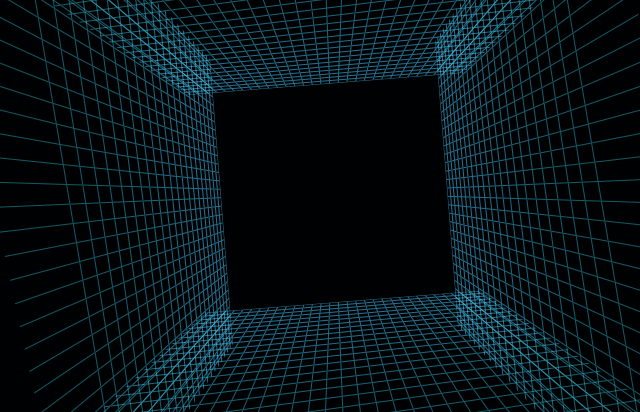
Write a WebGL 2 fragment shader that draws this background.

```glsl
#version 300 es
precision highp float;
// A dark square opening at the end of a wireframe tunnel, slightly rolled.
// Four perspective grid planes are drawn by turning one plane in quarter
// steps; planes are wider than the opening, so their grids cross at corners.

uniform vec2 u_resolution;
out vec4 fragColor;

const vec3 VOID_COLOR = vec3(0.0, 0.004, 0.007);
const vec3 NEAR_COLOR = vec3(0.07, 0.34, 0.38);
const vec3 FAR_COLOR = vec3(0.15, 0.44, 0.56);
const vec2 OPENING_CENTER = vec2(0.034, 0.032);
const vec2 OPENING_HALF = vec2(0.274, 0.265);
const float ROLL = 0.08;
const float TWIST = 0.064;
const float LINE_WIDTH = 0.0025;
const float RING_STEP = 0.0272;
const float RING_COUNT = 21.0;
const float FRONT_DEPTH = 0.334;
const float RAYS_PER_HALF = 13.0;

vec2 rotate(vec2 p, float angle) {
    float c = cos(angle), s = sin(angle);
    return vec2(c * p.x - s * p.y, s * p.x + c * p.y);
}

// Coverage of lines at whole values of coord; dense lines fade to their mean.
float gridLines(float coord, float widthPx) {
    float rate = max(length(vec2(dFdx(coord), dFdy(coord))), 1e-5);
    float distPx = abs(fract(coord - 0.5) - 0.5) / rate;
    float line = clamp(0.5 + 0.5 * widthPx - distPx, 0.0, 1.0) * min(widthPx, 1.0);
    float mean = min(widthPx * rate, 1.0);
    return mix(line, mean, smoothstep(0.4, 0.8, rate));
}

// Antialiased step that is one where value exceeds edge.
float softStep(float edge, float value) {
    float rate = max(fwidth(value), 1e-5);
    return clamp((value - edge) / rate + 0.5, 0.0, 1.0);
}

// One plane: p.x points outward from the opening, p.y runs along its side.
// Returns line coverage and depth (one at the opening, smaller when nearer).
vec2 wallGrid(vec2 p, float extent, float widthPx) {
    float outward = max(p.x, 0.05);
    float along = p.y / outward;
    float skewed = 1.0 + (outward - 1.0) / max(1.0 + TWIST * p.y, 0.3);
    float depth = 1.0 / max(skewed, 0.05);
    float ring = (1.0 - depth) / RING_STEP;

    float rings = gridLines(ring, widthPx) * softStep(-RING_COUNT - 0.3, -ring);
    float rays = gridLines(along * RAYS_PER_HALF + 0.5, widthPx);
    float inside = softStep(1.0, p.x)
                 * softStep(-extent, -abs(along))
                 * softStep(FRONT_DEPTH, depth);
    return vec2(max(rings, rays) * inside, clamp(depth, 0.0, 1.0));
}

void main() {
    vec2 uv = (gl_FragCoord.xy - 0.5 * u_resolution) / u_resolution.y;
    vec2 q = rotate(uv - OPENING_CENTER, -ROLL) / OPENING_HALF;
    float widthPx = LINE_WIDTH * u_resolution.y;
    vec3 color = VOID_COLOR;

    // Side walls alternate with the slightly narrower ceiling and floor.
    for (int i = 0; i < 4; i++) {
        float extent = (i % 2 == 0) ? 1.31 : 1.22;
        vec2 wall = wallGrid(vec2(q.x, -q.y), extent, widthPx);
        vec3 tint = mix(NEAR_COLOR, FAR_COLOR, smoothstep(0.35, 0.9, wall.y));
        color = 1.0 - (1.0 - color) * (1.0 - tint * wall.x);
        q = vec2(q.y, -q.x);
    }
    fragColor = vec4(color, 1.0);
}
```
